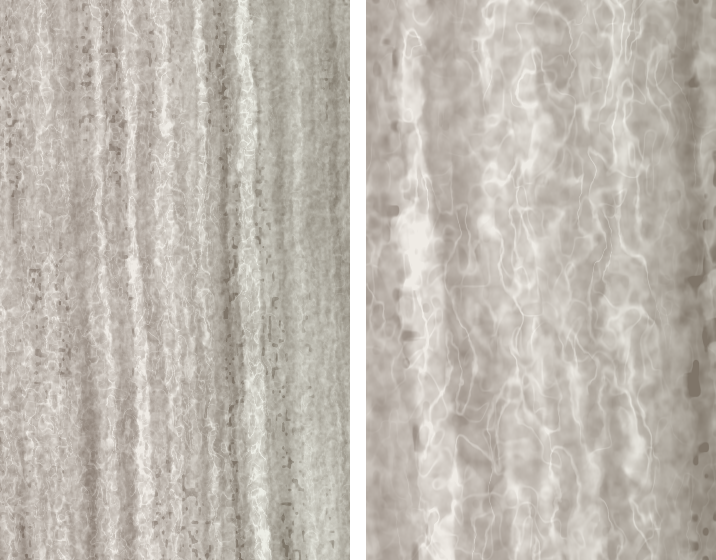
Left, the full canvas; right, a detail of the centre.
Reproduce this texture procedurally as a Shadertoy shader.

```glsl
// Vein-cut travertine: pale and dark mineral seams run down the slab with a slight lean.
// Ragged seams are summed in a loop over stretched noise bands, then
// lacy crystal ridges, embossed grain and small pits give the stone its surface.

const float LEAN = 0.04;
const float SLAB_TONE = 0.727;
const vec3 DARK_STONE = vec3(0.63, 0.60, 0.56);
const vec3 PALE_STONE = vec3(0.87, 0.86, 0.83);

// Each seam: centre, half width, tone change (in canvas widths)
const int SEAM_COUNT = 14;
const vec3 SEAMS[SEAM_COUNT] = vec3[](
    vec3(-0.03, 0.016, 0.05), vec3(0.045, 0.014, 0.05),
    vec3(0.115, 0.022, 0.07), vec3(0.205, 0.018, -0.05),
    vec3(0.268, 0.015, 0.08), vec3(0.315, 0.018, -0.05),
    vec3(0.360, 0.021, 0.14), vec3(0.452, 0.024, 0.12),
    vec3(0.560, 0.016, 0.10), vec3(0.622, 0.013, -0.07),
    vec3(0.688, 0.029, 0.18), vec3(0.765, 0.030, -0.05),
    vec3(0.832, 0.013, 0.08), vec3(0.935, 0.016, -0.06));

float hash(vec2 cell) {
    vec3 q = fract(vec3(cell.xyx) * 0.1031);
    q += dot(q, q.yzx + 33.33);
    return fract((q.x + q.y) * q.z);
}

float noise(vec2 p) {
    vec2 cell = floor(p);
    vec2 f = fract(p);
    f = f * f * (3.0 - 2.0 * f);
    float low = mix(hash(cell), hash(cell + vec2(1.0, 0.0)), f.x);
    float high = mix(hash(cell + vec2(0.0, 1.0)), hash(cell + 1.0), f.x);
    return mix(low, high, f.y);
}

float fbm(vec2 p) {
    float sum = 0.0;
    float weight = 0.5;
    for (int i = 0; i < 4; i++) {
        sum += weight * noise(p);
        p = mat2(1.6, 1.2, -1.2, 1.6) * p + 7.3;
        weight *= 0.5;
    }
    return sum / 0.9375;
}

// Coverage of one seam whose width changes along its length
float seamMask(float x, float y, float centre, float halfWidth) {
    float swell = mix(0.65, 1.35, noise(vec2(y * 5.0, centre * 91.0)));
    float d = abs(x - centre) / (halfWidth * swell);
    return 1.0 - smoothstep(0.55, 1.15, d);
}

// Thin winding filaments along the mid level of the noise
float lace(vec2 p) {
    vec2 bend = vec2(noise(p * 0.6 + 3.1), noise(p * 0.6 + 19.7));
    float ridge = 1.0 - abs(2.0 * noise(p + 1.6 * bend) - 1.0);
    return smoothstep(0.68, 1.0, ridge);
}

// Light-and-shadow relief from a noise height field
float emboss(vec2 p, vec2 lightStep) {
    return fbm(p + lightStep) - fbm(p - lightStep);
}

vec3 stoneColor(float tone, float warmth) {
    float t = (clamp(tone, 0.50, 0.93) - DARK_STONE.r) / (PALE_STONE.r - DARK_STONE.r);
    return mix(DARK_STONE, PALE_STONE, t) + warmth * vec3(0.006, -0.004, 0.001);
}

void mainImage(out vec4 fragColor, in vec2 fragCoord) {
    vec2 p = fragCoord / iResolution.x;
    float top = iResolution.y / iResolution.x;

    // Lean, slow wander and ragged edges of the layers
    float x = p.x - LEAN * (top - p.y);
    x += 0.018 * (noise(vec2(x * 3.0, p.y * 2.2)) - 0.5);
    float layer = x + 0.022 * (fbm(p * vec2(22.0, 15.0)) - 0.5);
    float ragged = layer + 0.016 * (fbm(p * vec2(65.0, 42.0)) - 0.5);

    // Broad bands and fine streaks
    float tone = SLAB_TONE;
    tone += 0.11 * (noise(vec2(layer * 24.0, p.y * 0.9)) - 0.5);
    tone += 0.09 * (noise(vec2(ragged * 75.0, p.y * 3.0)) - 0.5);
    tone += 0.07 * (fbm(vec2(x * 14.0, p.y * 5.0)) - 0.5);

    // Pale and dark seams, broken along their length
    float pale = 0.0;
    for (int i = 0; i < SEAM_COUNT; i++) {
        vec3 seam = SEAMS[i];
        float mask = seamMask(ragged, p.y, seam.x, seam.y);
        float presence = mix(0.55, 1.2, fbm(vec2(p.y * 6.0, seam.x * 57.0)));
        tone += mask * presence * seam.z;
        pale = max(pale, mask * step(0.0, seam.z));
    }

    // Lacy crystals, calmer on the right side of the slab
    float calm = smoothstep(0.70, 0.78, x);
    float patches = smoothstep(0.3, 0.7, noise(vec2(layer * 30.0, p.y * 5.0)));
    float laceAmount = mix(0.35 + 0.5 * patches, 1.0, pale) * (1.0 - 0.5 * calm);
    tone += 0.09 * laceAmount * (lace(vec2(ragged * 75.0, p.y * 30.0)) - 0.35);
    tone += 0.05 * laceAmount * (lace(p * vec2(100.0, 65.0) + 40.0) - 0.35);

    // Embossed grain and speckle
    tone += 0.10 * emboss(p * vec2(70.0, 50.0), vec2(-0.3, 0.3));
    tone += 0.055 * (noise(p * 155.0) - 0.5);

    // Pits gather in narrow porous layers
    float porous = smoothstep(0.58, 0.8, noise(vec2(layer * 26.0 + 9.0, p.y * 1.5)));
    porous = max(porous, seamMask(layer, p.y, 0.622, 0.016)) * (1.0 - 0.7 * pale);
    float pit = smoothstep(0.66, 0.84, noise(p * vec2(105.0, 75.0) + 5.0));
    tone -= 0.13 * pit * (0.2 + 0.8 * porous);

    float warmth = 1.0 - 2.0 * smoothstep(0.35, 0.8, x);
    fragColor = vec4(stoneColor(tone, warmth), 1.0);
}
```
